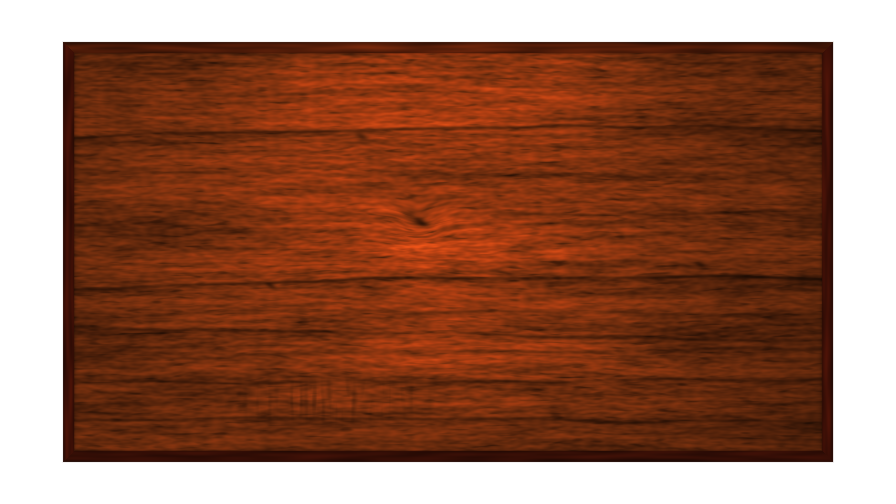
Give the GLSL for this texture, as a WebGL 1 fragment shader.

```glsl
precision highp float;
// A framed panel of polished red-brown wood on a white ground.
// Stretched gradient noise makes the grain, thin curved seams and small knots
// mark it, and soft pools of light warm its centre and upper edge.

uniform vec2 u_resolution;

vec2 gradientAt(vec2 cell) {
  float angle = 6.2832 * fract(sin(dot(cell, vec2(127.1, 311.7))) * 43758.55);
  return vec2(cos(angle), sin(angle));
}

float gradientNoise(vec2 p) {
  vec2 i = floor(p), f = fract(p);
  vec2 w = f * f * f * (f * (f * 6.0 - 15.0) + 10.0);
  float a = dot(gradientAt(i), f);
  float b = dot(gradientAt(i + vec2(1.0, 0.0)), f - vec2(1.0, 0.0));
  float c = dot(gradientAt(i + vec2(0.0, 1.0)), f - vec2(0.0, 1.0));
  float d = dot(gradientAt(i + 1.0), f - 1.0);
  return mix(mix(a, b, w.x), mix(c, d, w.x), w.y);
}

float pool(vec2 p, vec2 centre, vec2 radius) {
  vec2 d = (p - centre) / radius;
  return exp(-dot(d, d));
}

// Dark growth line: crisp on its upper side, fading into the wood below.
float seam(vec2 p, float height, float tilt, float bow, float strength) {
  float x = p.x - 0.89;
  float wander = 0.008 * gradientNoise(vec2(p.x * 5.0, height * 57.0));
  float d = p.y - height - tilt * x + bow * x * x - wander;
  float line = exp(-d * d / 0.000012);
  float shade = exp(-max(-d, 0.0) * 55.0) * smoothstep(0.006, -0.003, d);
  float breaks = 0.8 + 0.7 * gradientNoise(vec2(p.x * 7.0, height * 91.0));
  return strength * breaks * (0.65 * line + 0.35 * shade);
}

float knot(vec2 p, vec2 centre, float size) {
  vec2 d = p - centre;
  d.y += 0.35 * d.x;
  return pool(d, vec2(0.0), vec2(1.5, 0.8) * size);
}

vec3 panel(vec2 p) {
  // Grain bends around the main knot
  vec2 q = p;
  q.y += 0.018 * pool(p, vec2(0.833, 0.56), vec2(0.05, 0.045));
  q.y += 0.012 * gradientNoise(p * vec2(2.2, 5.0));

  // Lighting
  float light = 0.355;
  light += 0.25 * pool(p, vec2(0.88, 0.53), vec2(0.43, 0.25));
  light += 0.10 * pool(p, vec2(0.88, 0.51), vec2(0.15, 0.07));
  light += 0.24 * pool(p, vec2(0.88, 0.90), vec2(0.36, 0.12));
  light += 0.08 * pool(p, vec2(0.80, 0.74), vec2(0.60, 0.12));
  light += 0.13 * pool(p, vec2(0.94, 0.25), vec2(0.45, 0.10));
  light += 0.05 * pool(p, vec2(0.45, 0.45), vec2(0.28, 0.40));
  light -= 0.04 * smoothstep(1.1, 1.63, p.x) * smoothstep(0.6, 0.2, p.y);

  // Broad bands, streaks and short pores
  float grain = 0.28 * gradientNoise(q * vec2(1.6, 19.0));
  grain += 0.30 * gradientNoise(q * vec2(4.0, 58.0) + 17.0);
  grain += 0.34 * gradientNoise(q * vec2(14.0, 118.0) + 41.0);
  grain += 0.26 * gradientNoise(q * vec2(48.0, 190.0) + 73.0);
  float pores = smoothstep(0.18, 0.55, gradientNoise(q * vec2(24.0, 150.0) + 9.0));
  float arcs = length((q - vec2(1.15, 0.5)) * vec2(0.16, 1.0));
  grain += 0.05 * sin(arcs * 230.0 + 4.0 * gradientNoise(q * vec2(3.0, 9.0)))
         * smoothstep(0.14, 0.04, arcs);
  light *= 1.0 + grain - 0.22 * pores;

  // Growth lines, from top to bottom
  float dark = seam(p, 0.748, 0.012, 0.026, 0.58);
  dark += seam(p, 0.888, -0.015, 0.0, 0.30) * pool(p, vec2(1.04, 0.88), vec2(0.22, 0.08));
  dark += seam(p, 0.655, 0.002, -0.01, 0.24);
  dark += seam(p, 0.573, 0.006, 0.0, 0.34) * smoothstep(0.7, 1.0, p.x);
  dark += seam(p, 0.447, 0.014, 0.018, 0.55);
  dark += seam(p, 0.382, -0.004, 0.012, 0.26);
  dark += seam(p, 0.337, -0.018, 0.0, 0.34);
  dark += seam(p, 0.303, 0.006, 0.0, 0.24);
  dark += seam(p, 0.243, 0.004, -0.004, 0.46);
  dark += seam(p, 0.166, -0.004, 0.006, 0.42);

  // Knots
  dark += 0.60 * knot(p, vec2(0.836, 0.558), 0.010);
  dark += 0.25 * knot(p, vec2(0.815, 0.574), 0.014);
  dark += 0.40 * knot(p, vec2(0.537, 0.433), 0.007);
  dark += 0.40 * knot(p, vec2(1.389, 0.475), 0.008);
  dark += 0.35 * knot(p, vec2(0.718, 0.728), 0.009);

  // Faint upright scratches at the lower left
  float scratch = max(gradientNoise(p * vec2(85.0, 12.0)), 0.0);
  dark += 0.55 * scratch * pool(p, vec2(0.65, 0.205), vec2(0.16, 0.035));

  light *= 1.0 - min(dark, 0.75);
  return light * mix(vec3(1.0, 0.41, 0.125), vec3(1.0, 0.35, 0.10),
                     smoothstep(0.35, 0.75, light));
}

vec3 frame(vec2 p, vec2 edge, float depth) {
  bool upright = edge.x < edge.y;
  vec2 along = upright ? p.yx : p;
  float grain = 1.0 + 0.5 * gradientNoise(along * vec2(9.0, 110.0));
  vec3 wood = upright ? vec3(0.22, 0.055, 0.022) : vec3(0.19, 0.05, 0.02);
  if (!upright && p.y > 0.5) wood = vec3(0.25, 0.085, 0.025);
  wood *= 1.0 + 0.35 * pool(p, vec2(0.88, 0.91), vec2(0.5, 0.2));
  return wood * grain * mix(0.75, 1.1, smoothstep(0.0, 0.009, depth));
}

void main() {
  vec2 p = gl_FragCoord.xy / u_resolution.y;
  float pixel = 1.0 / u_resolution.y;
  vec2 edge = vec2(0.764, 0.4167) - abs(p - vec2(0.889, 0.5));
  float depth = min(edge.x, edge.y);
  float inside = smoothstep(-0.7 * pixel, 0.7 * pixel, depth - 0.022);
  vec3 wood = mix(frame(p, edge, depth), panel(p), inside);
  wood *= 1.0 - 0.25 * exp(-abs(depth - 0.0225) * 350.0);
  float board = smoothstep(-0.7 * pixel, 0.7 * pixel, depth);
  gl_FragColor = vec4(mix(vec3(1.0), wood, board), 1.0);
}
```
